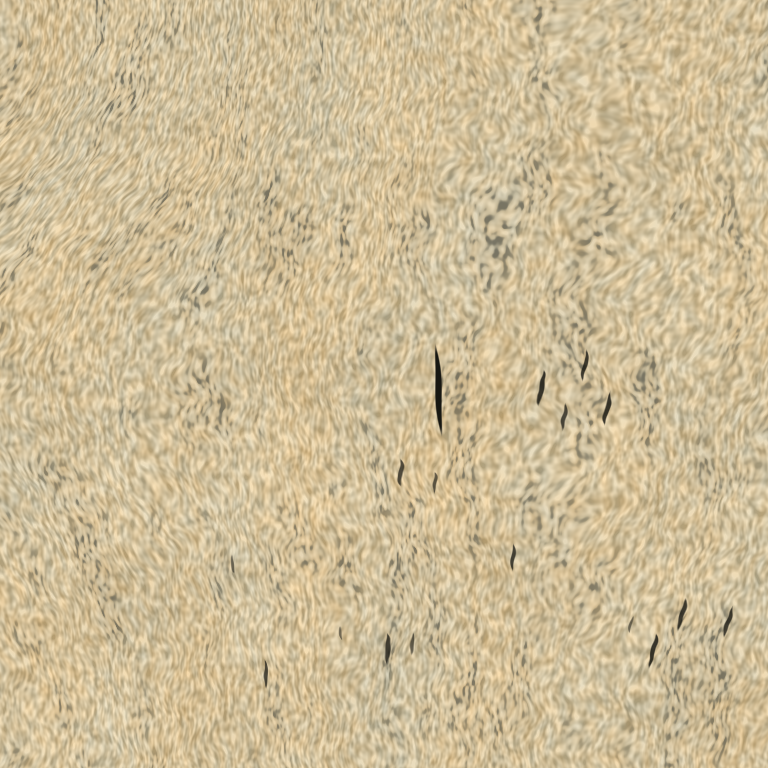
Write a Shadertoy shader that draws this texture.

```glsl
// Pale tan fibrous surface with fine wavy grain, grey streaks and a few thin cracks.

const vec3 SAND = vec3(0.822, 0.752, 0.606);
const vec3 GRAIN_STEP = vec3(0.054, 0.053, 0.054);
const vec3 SLATE = vec3(0.37, 0.37, 0.33);
const vec3 CRACK_INK = vec3(0.09, 0.09, 0.07);
const vec3 WARM_SHIFT = vec3(0.030, -0.002, -0.036);
const int SMALL_CRACKS = 16;

float hash(vec2 p) {
    vec3 q = fract(p.xyx * vec3(0.1031, 0.1030, 0.0973));
    q += dot(q, q.yzx + 33.33);
    return fract((q.x + q.y) * q.z);
}

vec2 gradient(vec2 cell) {
    float angle = 6.28319 * hash(cell);
    return vec2(cos(angle), sin(angle));
}

// Signed gradient noise, roughly -0.7 to 0.7
float noise(vec2 p) {
    vec2 i = floor(p), f = p - i;
    vec2 u = f * f * f * (f * (f * 6.0 - 15.0) + 10.0);
    vec2 e = vec2(1.0, 0.0);
    float a = dot(gradient(i), f);
    float b = dot(gradient(i + e.xy), f - e.xy);
    float c = dot(gradient(i + e.yx), f - e.yx);
    float d = dot(gradient(i + e.xx), f - e.xx);
    return mix(mix(a, b, u.x), mix(c, d, u.x), u.y);
}

// Shears the canvas so that vertical fibres lean and ripple
vec2 flow(vec2 p) {
    float left = 1.0 - smoothstep(0.0, 0.65, p.x);
    float lean = 0.24 * left * smoothstep(0.5, 1.0, p.y);
    lean += 0.09 * left * (1.0 - smoothstep(0.12, 0.48, p.y));
    lean += 0.15 * p.y * smoothstep(0.5, 1.0, p.x);
    lean += 0.030 * noise(p * vec2(5.0, 4.0) + 7.0);
    lean += 0.011 * noise(p * vec2(20.0, 22.0) + 31.0);
    return vec2(p.x - lean, p.y + 0.006 * noise(p * 25.0 + 53.0));
}

// Fine fibres, about one unit of deviation
float fibres(vec2 p) {
    float coarse = noise(p * vec2(145.0, 62.0) + 11.0);
    float fine = noise(p * vec2(225.0, 110.0) + 71.0);
    float broad = noise(p * vec2(60.0, 22.0) + 23.0);
    return 3.7 * coarse + 3.0 * fine + 1.2 * broad;
}

// Long patches where the dark grain gathers
float streaks(vec2 p) {
    float band = noise(p * vec2(19.0, 5.0) + 3.0);
    float patchy = noise(p * vec2(30.0, 14.0) + 41.0);
    return smoothstep(0.02, 0.5, band + 0.5 * patchy);
}

// Coverage of a tapered, slightly bent vertical slit
float crack(vec2 p, vec2 centre, vec2 halfSize, float lean, float blur) {
    vec2 q = p - centre;
    float t = q.y / halfSize.y;
    q.x -= lean * q.y + 0.25 * halfSize.x * sin(4.0 * t);
    float dist = abs(q.x) - halfSize.x * (1.0 - t * t);
    return (1.0 - smoothstep(-blur, blur, dist)) * (1.0 - smoothstep(0.75, 1.05, abs(t)));
}

// Short cracks scattered over the lower right
float smallCracks(vec2 p, float blur) {
    float cover = 0.0;
    for (int k = 0; k < SMALL_CRACKS; k++) {
        float id = float(k);
        float rx = hash(vec2(id, 2.0)), ry = hash(vec2(id, 9.0));
        float size = hash(vec2(id, 17.0));
        vec2 centre = vec2(mix(0.28, 0.97, rx), mix(0.12, 0.58, ry));
        vec2 halfSize = mix(vec2(0.0018, 0.008), vec2(0.0032, 0.024), size);
        float lean = mix(-0.1, 0.3, rx);
        cover = max(cover, crack(p, centre, halfSize, lean, blur) * mix(0.45, 0.85, size));
    }
    return cover;
}

void mainImage(out vec4 fragColor, in vec2 fragCoord) {
    vec2 p = fragCoord / iResolution.y;
    float blur = max(0.0012, 0.8 / iResolution.y);
    vec2 q = flow(p);

    // Light and dark grain
    float grain = fibres(q);
    vec3 color = SAND + GRAIN_STEP * clamp(grain, -2.4, 2.1);

    // Warm and cool drift, both broad and per fibre
    float warmth = 1.1 * noise(q * vec2(9.0, 4.0) + 87.0)
                 + 1.5 * noise(q * vec2(95.0, 45.0) + 19.0);
    color += WARM_SHIFT * warmth;
    color += 0.035 * noise(p * 7.0 + 61.0);

    // Grey streaks, strongest in the hollows of the grain
    float streak = streaks(q);
    float hollow = smoothstep(0.2, 2.2, -grain);
    color = mix(color, SLATE, streak * (0.06 + 0.62 * hollow));

    // Cracks
    float slit = crack(p, vec2(0.571, 0.492), vec2(0.0042, 0.062), -0.06, blur);
    slit = max(slit, smallCracks(p + 0.004 * noise(p * 60.0), blur));
    color = mix(color, CRACK_INK, slit);

    fragColor = vec4(clamp(color, 0.0, 1.0), 1.0);
}
```
